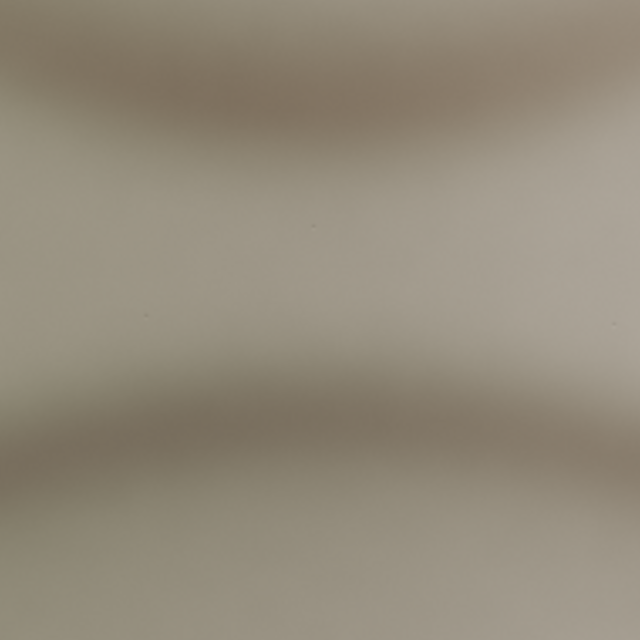
A three.js fragment shader for this texture:

```glsl
varying vec2 vUv;

// Lit surface, left to right
const vec3 LIGHT_LEFT = vec3(0.605, 0.580, 0.515);
const vec3 LIGHT_MID = vec3(0.622, 0.593, 0.537);
const vec3 LIGHT_RIGHT = vec3(0.672, 0.643, 0.598);

// Shadow colours, left to right
const vec3 DARK_LEFT = vec3(0.468, 0.427, 0.363);
const vec3 DARK_RIGHT = vec3(0.535, 0.488, 0.425);
const vec3 WARM_TINT = vec3(0.018, 0.002, -0.002);
const vec3 FLANK_TINT = vec3(-0.016, 0.004, -0.014);

// Shadow bands: height at the middle, bend, softness above and below
const float UPPER_Y = 0.838;
const float UPPER_BEND = 0.39;
const float UPPER_SOFT_ABOVE = 0.145;
const float UPPER_SOFT_BELOW = 0.105;
const float LOWER_Y = 0.343;
const float LOWER_BEND = -0.28;
const float LOWER_SOFT_ABOVE = 0.105;
const float LOWER_SOFT_BELOW = 0.085;
const float LOWER_TAIL = 0.23;

const float GRAIN_SCALE = 190.0;
const float GRAIN_AMOUNT = 0.006;
const float MOTTLE_SCALE = 22.0;
const float MOTTLE_AMOUNT = 0.006;
const float SPECK_CELLS = 7.0;
const float SPECK_CHANCE = 0.10;
const float SPECK_RADIUS = 0.0035;
const float SPECK_DEPTH = 0.045;

float hash(vec2 p) {
  vec3 q = fract(vec3(p.xyx) * 0.1031);
  q += dot(q, q.yzx + 33.33);
  return fract((q.x + q.y) * q.z);
}

float noise(vec2 p) {
  vec2 cell = floor(p);
  vec2 f = fract(p);
  f = f * f * (3.0 - 2.0 * f);
  float low = mix(hash(cell), hash(cell + vec2(1.0, 0.0)), f.x);
  float high = mix(hash(cell + vec2(0.0, 1.0)), hash(cell + 1.0), f.x);
  return mix(low, high, f.y);
}

float bell(float d, float width) {
  float t = d / width;
  return exp(-t * t);
}

// Concave fold, fading toward both sides
float upperBand(vec2 p) {
  float x = p.x - 0.5;
  float d = p.y - UPPER_Y - UPPER_BEND * x * x;
  float strength = 0.94 - 0.9 * (p.x - 0.45) * (p.x - 0.45);
  return strength * bell(d, d > 0.0 ? UPPER_SOFT_ABOVE : UPPER_SOFT_BELOW);
}

// Convex fold with a long fade underneath
float lowerBand(vec2 p) {
  float x = p.x - 0.52;
  float d = p.y - LOWER_Y - LOWER_BEND * x * x;
  float below = mix(bell(d, LOWER_SOFT_BELOW), bell(d, LOWER_TAIL), 0.48);
  return 0.97 * (d > 0.0 ? bell(d, LOWER_SOFT_ABOVE) : below);
}

// Sparse tiny dents, each with a lit lower edge
float specks(vec2 p) {
  vec2 cell = floor(p * SPECK_CELLS);
  float present = step(hash(cell + 17.0), SPECK_CHANCE);
  vec2 jitter = vec2(hash(cell + 3.0), hash(cell + 41.0));
  vec2 d = p - (cell + 0.2 + 0.6 * jitter) / SPECK_CELLS;
  float dent = bell(length(d), SPECK_RADIUS);
  float rim = bell(length(d + vec2(0.0, SPECK_RADIUS)), SPECK_RADIUS);
  return present * (0.6 * rim - dent) * SPECK_DEPTH;
}

void main() {
  vec2 p = vUv;

  // Side light, brightest on the right
  vec3 light = mix(LIGHT_LEFT, LIGHT_MID, smoothstep(0.0, 0.55, p.x));
  light = mix(light, LIGHT_RIGHT, smoothstep(0.4, 1.05, p.x));
  light -= 0.012 * smoothstep(0.3, 0.0, p.y);
  vec3 dark = mix(DARK_LEFT, DARK_RIGHT, smoothstep(0.25, 1.05, p.x));

  // Folds
  float upper = upperBand(p);
  float lower = lowerBand(p);
  float shade = 1.0 - (1.0 - upper) * (1.0 - lower);
  vec3 color = mix(light, dark, shade);
  color += WARM_TINT * upper;
  color += FLANK_TINT * 2.0 * shade * (1.0 - shade) * (1.0 - 0.6 * p.x);

  // Fine surface wear
  color += (noise(p * GRAIN_SCALE) - 0.5) * GRAIN_AMOUNT;
  color += (noise(p * MOTTLE_SCALE) - 0.5) * MOTTLE_AMOUNT;
  color += specks(p);

  gl_FragColor = vec4(color, 1.0);
}
```
